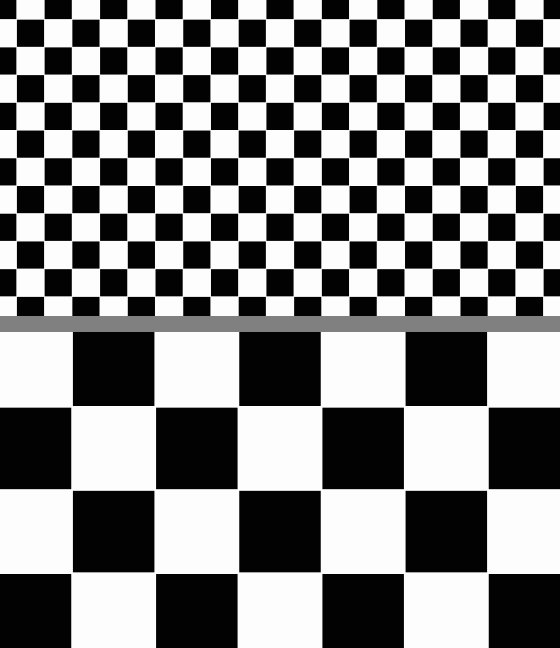
Top, the full canvas; bottom, a detail of the centre.
Reproduce this pattern procedurally as a WebGL 1 fragment shader.

```glsl
precision highp float;
// Black and white checkerboard, centred on the canvas.

uniform vec2 u_resolution;

const float CELL_SIZE = 0.08773;            // side of a square, in canvas heights
const float INSET = 0.01;                   // shrink of each black edge, in cells
const vec2 BLACK_CENTER = vec2(0.0, -0.5);  // a black square near the middle, in cells
const vec3 WHITE = vec3(0.992);
const vec3 BLACK = vec3(0.006);

// Antialiased coverage of squares repeating every two cells.
float squareGrid(vec2 p, float pixel) {
  vec2 local = abs(mod(p + 1.0, 2.0) - 1.0);
  vec2 cover = clamp((0.5 - INSET - local) / pixel + 0.5, 0.0, 1.0);
  return cover.x * cover.y;
}

void main() {
  // Cell coordinates measured from the canvas centre
  float cellPixels = u_resolution.y * CELL_SIZE;
  vec2 p = (gl_FragCoord.xy - 0.5 * u_resolution) / cellPixels - BLACK_CENTER;
  float pixel = 1.0 / cellPixels;

  // Two diagonally offset grids make up the black squares
  float black = squareGrid(p, pixel) + squareGrid(p + 1.0, pixel);
  gl_FragColor = vec4(mix(WHITE, BLACK, min(black, 1.0)), 1.0);
}
```
